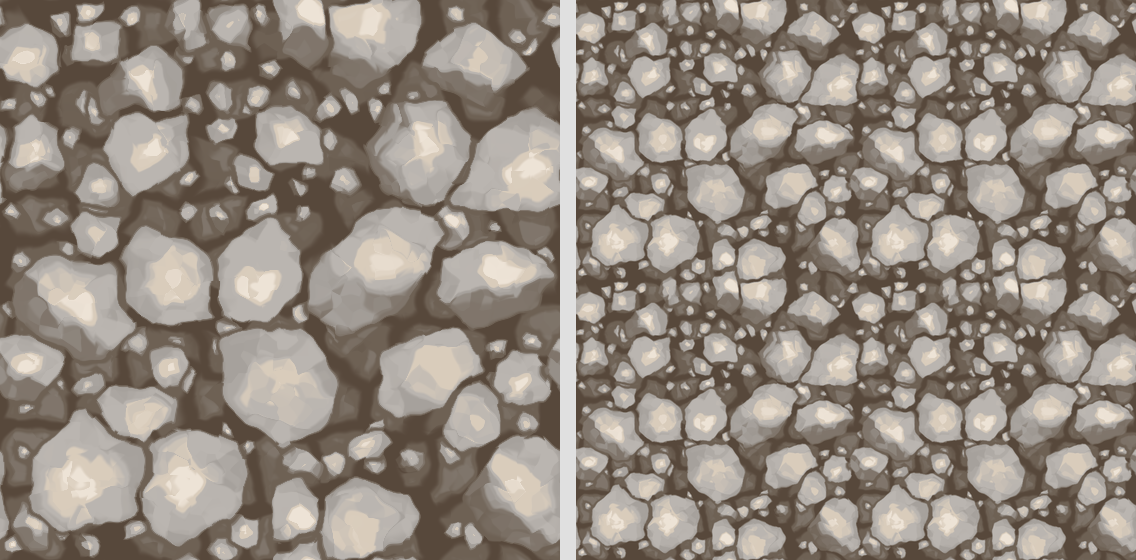
Left, the tile; right, the same tile 2 across and 2 down.
A Shadertoy shader for this texture:

```glsl
// Painted gravel: pale faceted stones of three sizes over dim brown rubble.
// Each stone is a soft-cornered polygon seated in a wrapping jittered grid;
// cellular brush dabs break its rim and creamy core into flat patches of tone.

const float TAU = 6.2831853;

// Palette, from deepest gap to brightest facet
const vec3 CREVICE = vec3(0.34, 0.28, 0.23);
const vec3 EARTH   = vec3(0.43, 0.38, 0.33);
const vec3 SHADE   = vec3(0.50, 0.46, 0.42);
const vec3 GREY    = vec3(0.65, 0.63, 0.61);
const vec3 PALE    = vec3(0.73, 0.71, 0.69);
const vec3 CREAM   = vec3(0.85, 0.80, 0.735);
const vec3 GLEAM   = vec3(0.93, 0.89, 0.84);

// Layers: cells per side, smallest radius, largest radius, seed
const vec4 LARGE  = vec4(5.0, 0.062, 0.120, 1.0);
const vec4 MEDIUM = vec4(8.0, 0.034, 0.058, 2.0);
const vec4 SMALL  = vec4(14.0, 0.014, 0.028, 3.0);
const vec4 RUBBLE = vec4(9.0, 0.050, 0.080, 4.0);

const float JITTER     = 0.62;   // scatter of stones within their cells
const float GAP        = 0.006;  // half the width of a crack
const float SOFTNESS   = 0.003;  // half the width of a stone edge
const float MIN_RADIUS = 0.011;  // smaller stones are dropped
const float DAB_SHARP  = 30.0;   // crispness of brush dabs

struct Stone { float edge; vec2 local; float radius; vec3 rnd; };

vec3 hash3(vec2 cell, float seed) {
    vec3 q = fract(cell.xyx * vec3(0.1031, 0.1030, 0.0973) + seed * 0.137);
    q += dot(q, q.yxz + 33.33);
    return fract((q.xxy + q.yzz) * q.zyx);
}

vec2 neighbour(int i) { return vec2(i % 3 - 1, i / 3 - 1); }

// Centre (xy) and radius (z) of the stone in a cell
vec3 seatOf(vec2 cell, vec4 layer) {
    vec3 h = hash3(mod(cell, layer.x), layer.w);
    vec2 centre = (cell + 0.5 + JITTER * (h.xy - 0.5)) / layer.x;
    return vec3(centre, mix(layer.y, layer.z, h.z));
}

// Free room between a point and the nearest large stone
float clearance(vec2 p) {
    float room = 1.0;
    for (int i = 0; i < 9; i++) {
        vec3 seat = seatOf(floor(p * LARGE.x) + neighbour(i), LARGE);
        room = min(room, length(p - seat.xy) - 0.9 * seat.z);
    }
    return room;
}

float smoothMax(float a, float b, float k) {
    float h = max(k - abs(a - b), 0.0) / k;
    return max(a, b) + 0.25 * k * h * h;
}

// Irregular seven-sided shape, negative inside
float polygon(vec2 p, float r, vec3 rnd) {
    float turn = TAU * rnd.z;
    p = mat2(cos(turn), -sin(turn), sin(turn), cos(turn)) * p;
    p *= vec2(1.0 - 0.15 * rnd.x, 1.0 + 0.22 * rnd.x);
    float d = -r;
    for (int k = 0; k < 7; k++) {
        float u = fract(57.3 * rnd.x + 31.7 * rnd.y * float(k + 1));
        float a = TAU * (float(k) + 0.7 * u) / 7.0;
        float side = dot(p, vec2(cos(a), sin(a))) - r * mix(0.75, 1.0, fract(u * 9.7));
        d = smoothMax(d, side, 0.08 * r);
    }
    return d;
}

// Nearest stone of a layer, trimmed where it meets its neighbour
Stone findStone(vec2 p, vec4 layer, bool fitGaps) {
    Stone s = Stone(1.0, vec2(0.0), 1.0, vec3(0.0));
    float second = 1.0;
    for (int i = 0; i < 9; i++) {
        vec2 cell = floor(p * layer.x) + neighbour(i);
        vec3 seat = seatOf(cell, layer);
        if (fitGaps) seat.z = min(seat.z, 1.1 * clearance(seat.xy));
        if (seat.z < MIN_RADIUS) continue;
        vec3 rnd = hash3(mod(cell, layer.x), layer.w + 7.0);
        float d = polygon(p - seat.xy, seat.z, rnd);
        if (d < s.edge) {
            second = s.edge;
            s = Stone(d, p - seat.xy, seat.z, rnd);
        } else second = min(second, d);
    }
    s.edge = max(s.edge, 0.5 * (s.edge - second) + GAP);
    return s;
}

// Flat cellular patches with soft borders, 0 to 1
float dabs(vec2 p, float count, float seed) {
    vec2 sum = vec2(0.0);
    for (int i = 0; i < 9; i++) {
        vec2 cell = floor(p * count) + neighbour(i);
        vec3 h = hash3(mod(cell, count), seed);
        vec2 away = p * count - cell - h.xy;
        sum += vec2(h.z, 1.0) * exp(-DAB_SHARP * dot(away, away));
    }
    return sum.x / sum.y;
}

// Tone of a stone: grey rim, cream core, gleaming heart, shaded flank
float stoneTone(Stone s, float broad, float fine) {
    vec2 q = s.local / s.radius;
    float core = polygon(q - 0.35 * (s.rnd.xy - 0.5), 0.56, s.rnd.yzx);
    float flankAngle = TAU * (0.5 + 0.3 * s.rnd.x);
    float flank = dot(q, vec2(cos(flankAngle), sin(flankAngle))) + 0.4 * (broad - 0.5);
    float tone = 3.65 + 1.1 * (broad - 0.5) + 0.5 * (fine - 0.5);
    tone += 1.25 * smoothstep(0.08, -0.08, core + 0.45 * (broad - 0.5));
    tone += 0.9 * smoothstep(0.06, -0.06, core + 0.27 + 0.4 * (fine - 0.5));
    tone -= 1.7 * smoothstep(0.6, 0.9, s.rnd.y) * smoothstep(0.1, 0.25, flank);
    return tone - 0.4 * smoothstep(-0.12, 0.0, s.edge / s.radius);
}

// Lays a stone over the tone below, with a dark crack around it
float lay(float below, Stone s, float broad, float fine, float dimming) {
    float edge = s.edge + 0.005 * (fine - 0.5);
    below = mix(min(below, 0.9), below, smoothstep(0.002, 0.014, edge));
    float top = stoneTone(s, broad, fine) - dimming * s.rnd.z;
    return mix(below, top, smoothstep(SOFTNESS, -SOFTNESS, edge));
}

vec3 palette(float tone) {
    vec3 c = mix(CREVICE, EARTH, smoothstep(0.1, 0.9, tone));
    c = mix(c, SHADE, smoothstep(1.1, 1.9, tone));
    c = mix(c, GREY, smoothstep(2.1, 2.9, tone));
    c = mix(c, PALE, smoothstep(3.1, 3.9, tone));
    c = mix(c, CREAM, smoothstep(4.2, 4.8, tone));
    return mix(c, GLEAM, smoothstep(5.2, 5.9, tone));
}

void mainImage(out vec4 fragColor, in vec2 fragCoord) {
    // Whole-number sine waves bend the straight edges like brush strokes
    vec2 p = fragCoord / iResolution.xy;
    p += 0.0035 * sin(TAU * (9.0 * p.yx + vec2(4.0, -5.0) * p + vec2(0.1, 0.6)));
    p += 0.0012 * sin(TAU * (25.0 * p.yx + vec2(-11.0, 13.0) * p));
    float broad = dabs(p, 17.0, 21.0);
    float fine = dabs(p, 36.0, 22.0);

    // Brown rubble, then stones from small to large
    Stone rubble = findStone(p, RUBBLE, false);
    float ground = 0.8 + 1.3 * broad + 0.5 * (fine - 0.5);
    float tone = mix(0.15, ground, smoothstep(0.004, -0.016, rubble.edge));
    tone = lay(tone, findStone(p, SMALL, true), broad, fine, 1.2);
    tone = lay(tone, findStone(p, MEDIUM, true), broad, fine, 0.8);
    tone = lay(tone, findStone(p, LARGE, false), broad, fine, 0.2);
    fragColor = vec4(palette(tone), 1.0);
}
```
